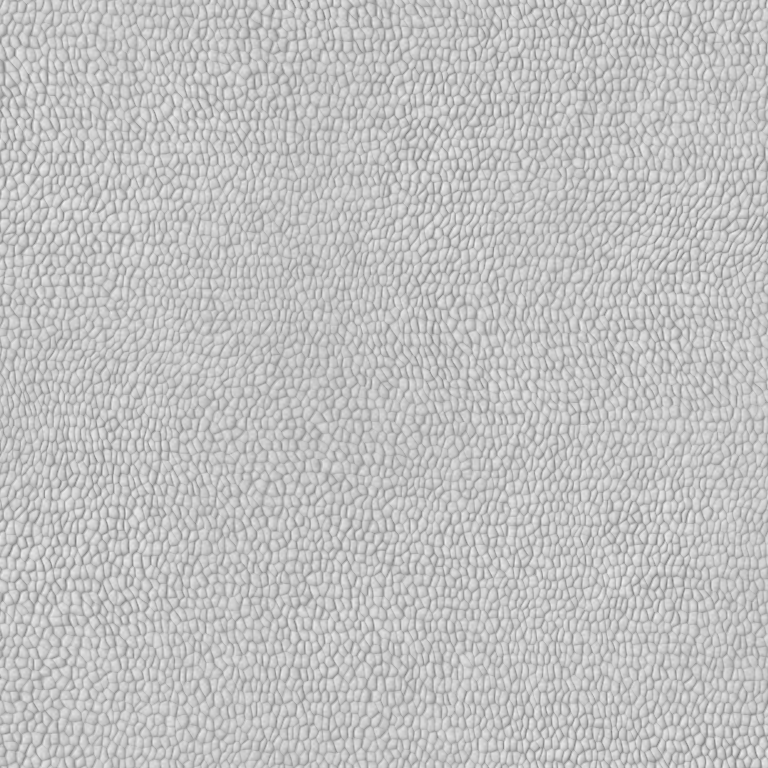
Reproduce this texture procedurally as a Shadertoy shader.

```glsl
// Pale grey grained leather: a warped, staggered Voronoi mosaic of small domed
// pebbles that lean and stretch upwards. Height samples on both sides along the
// light direction give lit left flanks and thin dark creases on the right.

vec2 hash2(vec2 cell) {
    vec3 h = fract(cell.xyx * vec3(0.1031, 0.1030, 0.0973));
    h += dot(h, h.yzx + 33.33);
    return fract((h.xx + h.yz) * h.zy);
}

float valueNoise(vec2 p) {
    vec2 cell = floor(p), f = fract(p);
    f = f * f * (3.0 - 2.0 * f);
    float low = mix(hash2(cell).x, hash2(cell + vec2(1, 0)).x, f.x);
    float high = mix(hash2(cell + vec2(0, 1)).x, hash2(cell + vec2(1, 1)).x, f.x);
    return mix(low, high, f.y);
}

// Two independent noises, centred on zero
vec2 noisePair(vec2 p) {
    return vec2(valueNoise(p + 17.3), valueNoise(p + 71.9)) - 0.5;
}

// Scattered sites, every other row shifted by half a pebble
vec2 pebbleSite(vec2 cell) {
    vec2 stagger = vec2(0.5 * mod(cell.y, 2.0), 0.0);
    return cell + 0.25 + stagger + 0.64 * (hash2(cell + 200.0) - 0.5);
}

// Height of the pebbles: near one on top, falling towards each crease
float pebbleHeight(vec2 q) {
    vec2 base = floor(q), home = base, homeSite = q;
    float nearest = 1e3;
    for (int j = -1; j <= 1; j++)
    for (int i = -2; i <= 2; i++) {
        vec2 cell = base + vec2(i, j);
        vec2 site = pebbleSite(cell);
        float d = dot(site - q, site - q);
        if (d < nearest) {
            nearest = d;
            home = cell;
            homeSite = site;
        }
    }
    // Every border carves a soft groove; upright ones tend to be deeper
    float height = 1.0;
    for (int j = -2; j <= 2; j++)
    for (int i = -2; i <= 2; i++) {
        if (i == 0 && j == 0) continue;
        vec2 cell = home + vec2(i, j);
        vec2 site = pebbleSite(cell);
        vec2 across = normalize(site - homeSite);
        float border = dot(0.5 * (site + homeSite) - q, across);
        float depth = mix(0.3, 1.0, hash2(home + cell + 611.0).x);
        depth *= mix(0.7, 1.0, abs(across.x));
        height *= 1.0 - depth * exp(-6.0 * max(border, 0.0));
    }
    return height;
}

void mainImage(out vec4 fragColor, in vec2 fragCoord) {
    vec2 p = fragCoord / iResolution.y;

    // Bend the hide: broad leaning flow, local stretch, wavering creases
    vec2 hide = p + vec2(0.06, 0.015) * noisePair(p * vec2(3.0, 6.0));
    hide += vec2(0.009, 0.005) * noisePair(p * 15.0) + 0.004 * noisePair(p * 75.0);
    vec2 pebbles = vec2(98.0, 68.0);

    // Light from the upper left
    vec2 awayFromLight = vec2(0.0012, -0.0008);
    float far = pebbleHeight((hide + awayFromLight) * pebbles);
    float near = pebbleHeight((hide - awayFromLight) * pebbles);
    float relief = 0.27 * (far - near) + 0.20 * (0.5 * (far + near) - 0.54);

    // Regions of flatter and deeper grain, faint stains, fine pores
    float strength = 0.82 + 0.36 * valueNoise(p * 7.0 + 5.0);
    float stain = 0.02 * noisePair(p * 4.0 + 30.0).x + 0.015 * noisePair(p * 21.0).y;
    float pores = 0.07 * noisePair(p * 310.0).x;

    float grey = 0.75 + strength * relief + stain + pores;
    fragColor = vec4(vec3(clamp(grey, 0.45, 0.93)), 1.0);
}
```
